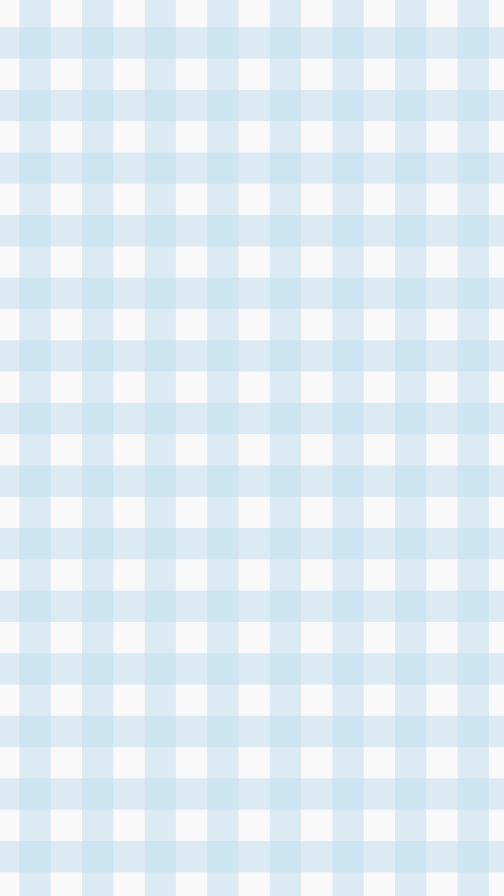
Reproduce this pattern procedurally as a Shadertoy shader.

```glsl
// Pale blue gingham: translucent vertical and horizontal bands crossing on off-white.

// Lengths are fractions of the canvas width.
#define PERIOD      0.1242
#define BAND_WIDTH  0.0621
#define BAND_START  vec2(0.0385, 0.0470)
#define PAPER       vec3(0.977, 0.978, 0.978)
#define SINGLE_BAND vec3(0.863, 0.917, 0.957)
#define CROSSING    vec3(0.804, 0.894, 0.945)

// Coverage of the vertical (x) and horizontal (y) bands, smoothed over one pixel.
vec2 bandCoverage(vec2 p, float pixel) {
    vec2 fromCentre = p - BAND_START - 0.5 * BAND_WIDTH;
    vec2 offset = abs(fract(fromCentre / PERIOD + 0.5) - 0.5) * PERIOD;
    return clamp((0.5 * BAND_WIDTH - offset) / pixel + 0.5, 0.0, 1.0);
}

void mainImage(out vec4 fragColor, in vec2 fragCoord) {
    vec2 p = fragCoord / iResolution.x;
    vec2 band = bandCoverage(p, 1.0 / iResolution.x);

    // Blend between no band, one band and two overlapping bands.
    vec3 withoutRow = mix(PAPER, SINGLE_BAND, band.x);
    vec3 withRow = mix(SINGLE_BAND, CROSSING, band.x);
    fragColor = vec4(mix(withoutRow, withRow, band.y), 1.0);
}
```
